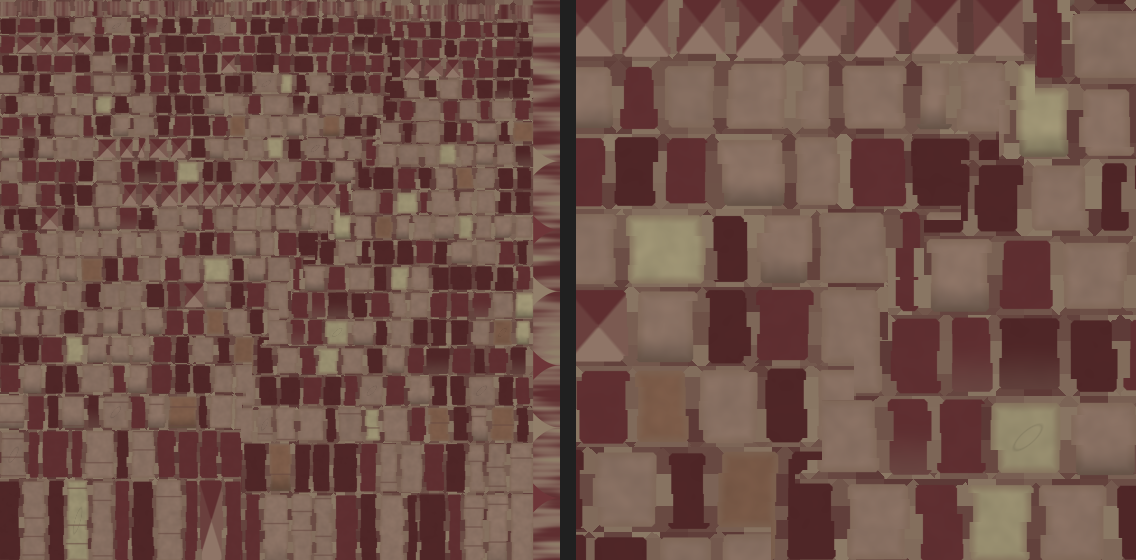
Left, the full canvas; right, a detail of the centre.
Write a Shadertoy shader that draws this pattern.

```glsl
// A packed sheet of worn plates: 20 rows that grow taller downward, with uneven
// plate widths, ragged gaps and a stepped seam; streaks and spikes line the right.
// Rows are summed from a height formula; hashes pick each plate's colour and wear.

#define ROWS 20.0
#define BODY_WIDTH 0.952
#define TOP_COLUMNS 30.0
#define BOTTOM_COLUMNS 24.0
#define WIDTH_JITTER 0.34
#define GAP 0.0013
#define RAGGED 0.0048
#define DARK_SHARE 0.47
#define MAROON vec3(0.310, 0.148, 0.152)
#define RED vec3(0.372, 0.182, 0.190)
#define TAN vec3(0.540, 0.443, 0.388)
#define PALE vec3(0.615, 0.575, 0.450)

float hash(vec2 p) {
    vec3 q = fract(p.xyx * 0.1031 + 0.17);
    q += dot(q, q.yzx + 33.33);
    return fract((q.x + q.y) * q.z);
}

vec2 gradient(vec2 cell) {
    float a = 6.2832 * hash(cell);
    return vec2(cos(a), sin(a));
}

float gradientNoise(vec2 p) {
    vec2 i = floor(p), f = p - i, u = f * f * (3.0 - 2.0 * f);
    vec2 e = vec2(1, 0);
    float low = mix(dot(gradient(i), f), dot(gradient(i + e), f - e), u.x);
    float high = mix(dot(gradient(i + e.yx), f - e.yx), dot(gradient(i + 1.0), f - 1.0), u.x);
    return mix(low, high, u.y);
}

float rowHeight(float row) {
    float t = row / (ROWS - 1.0);
    return 0.030 + 0.023 * pow(t, 0.8) + 0.095 * pow(t, 18.0);
}

bool isDark(float row, float col) {
    float share = row > 0.5 && row < 3.5 ? 0.93 : row > 3.5 && row < 4.5 ? 0.64 : DARK_SHARE;
    return hash(vec2(col + 7.0, row * 3.0 + 11.0)) < share;
}

// Left border of a plate in column units; tan plates push dark ones narrower
float border(float row, float col) {
    float push = float(isDark(row, col)) - float(isDark(row, col - 1.0));
    return col + WIDTH_JITTER * (hash(vec2(col + 41.0, row + 5.0)) - 0.5) + 0.10 * push;
}

bool isFaceted(float row, float x, float pick) {
    return (row == 9.0 && x > 0.21 && x < 0.61) || (row == 7.0 && x > 0.19 && x < 0.34)
        || (row == 2.0 && x > 0.05 && x < 0.16) || (row == 3.0 && x > 0.73 && x < 0.82)
        || pick < 0.012;
}

vec3 plateColor(float row, float col, vec2 q, vec2 p, float edge, float px) {
    vec2 id = vec2(col, row);
    float tone = hash(id + 23.0), wear = hash(id * 2.0 + 61.0);
    float mottle = gradientNoise(p * 65.0) + 0.5 * gradientNoise(p * 150.0);
    if (isDark(row, col)) {
        vec3 c = tone < 0.57 ? MAROON : RED;
        c = mix(c, TAN * 0.85, 0.45 * step(0.94, wear) * smoothstep(0.3, 1.0, q.y));
        return c * (1.0 + 0.025 * mottle);
    }
    vec3 c = tone < 0.07 ? PALE : tone < 0.12 ? vec3(0.49, 0.36, 0.285) : TAN;
    c *= 0.98 + 0.06 * (wear - 0.5) + 0.06 * mottle;
    float rim = 1.0 - smoothstep(0.0, 0.006, edge);
    c = mix(c, mix(RED, PALE, 0.60) * 0.94, 0.55 * rim);
    c *= 1.0 - 0.22 * step(0.75, wear) * smoothstep(0.55, 1.0, q.y);
    // Slanted dent
    vec2 d = mat2(0.77, 0.64, -0.64, 0.77) * (q - 0.5);
    float dent = smoothstep(0.05, -0.03, abs(length(d * vec2(1.0, 2.8)) - 0.22));
    c *= 1.0 - 0.13 * dent * step(wear, 0.08);
    // Creases across the tall plates
    float s = q.y * rowHeight(row) / 0.033 + wear;
    float crease = abs(fract(s) - 0.5) * 0.033;
    float keep = step(16.5, row) * step(0.3, hash(vec2(floor(s), col + row)));
    return mix(c, vec3(0.40, 0.28, 0.25), 0.6 * keep * smoothstep(0.0012 + px, 0.0012 - px, crease));
}

// Streaked right margin with curved spikes
vec3 marginColor(float x, float v, float px) {
    float s = clamp((x - BODY_WIDTH) / (1.0 - BODY_WIDTH), 0.0, 1.0);
    float n = gradientNoise(vec2(s * 0.5, v * 38.0)) + 0.5 * gradientNoise(vec2(3.0, v * 120.0));
    vec3 c = mix(RED, TAN, smoothstep(-0.45, 0.35, n + 0.12 * sin(v * 23.0)));
    c = mix(c, PALE * 0.92, 0.6 * smoothstep(0.25, 0.55, n));
    for (float i = 0.0; i < 6.0; i++) {
        float center = 0.285 + 0.122 * i + 0.02 * (hash(vec2(i, 9.0)) - 0.5);
        float reach = 0.026 * (1.0 - s) * (1.0 - s);
        vec3 spike = mod(i, 2.0) < 0.5 ? mix(TAN, PALE, 0.4) : RED * 1.15;
        c = mix(c, spike, smoothstep(px, -px, abs(v - center) - reach));
    }
    return c;
}

void mainImage(out vec4 fragColor, in vec2 fragCoord) {
    vec2 uv = fragCoord / iResolution.xy;
    float px = 0.75 / iResolution.y, x = uv.x, v = 1.0 - uv.y;

    // The right part sits lower, beyond a stepped seam
    float seam = mix(0.70, 0.43, smoothstep(0.1, 0.75, floor(v * 28.0) / 28.0));
    float y = v - step(seam, x) * (0.006 + 0.021 * v);

    float row = 0.0, top = 0.0;
    for (; row < ROWS - 1.0 && y > top + rowHeight(row); row++) top += rowHeight(row);
    float height = rowHeight(row);

    float count = floor(mix(TOP_COLUMNS, BOTTOM_COLUMNS, row / (ROWS - 1.0)) + 0.5);
    float s = x / BODY_WIDTH * count, col = floor(s);
    if (s < border(row, col)) col--;
    else if (s >= border(row, col + 1.0)) col++;
    float left = border(row, col) * BODY_WIDTH / count;
    float right = border(row, col + 1.0) * BODY_WIDTH / count;
    vec2 id = vec2(col, row);
    vec2 q = vec2((x - left) / (right - left), (y - top) / height);

    // Ragged plate outline
    float notch = floor(y * 58.0 + hash(id) * 3.0);
    vec4 inset = GAP + RAGGED * vec4(
        hash(vec2(notch, col + 3.0)), hash(vec2(notch + 70.0, col)),
        0.6 * hash(id + 31.0), 0.6 * hash(id + 47.0));
    vec2 side = min(vec2(x - left, y - top) - inset.xz, vec2(right - x, top + height - y) - inset.yw);
    float edge = min(min(side.x, side.y), (side.x + side.y - 0.002) * 0.707);

    // Slivers in the gaps
    float near = col + step(0.5, q.x);
    float sliver = side.x < side.y ? hash(vec2(floor(y * 52.0), near + row * 7.0))
                                   : hash(vec2(floor(x * 60.0), row + 90.0));
    vec3 color = mix(vec3(0.36, 0.22, 0.21), vec3(0.55, 0.48, 0.40), sliver);

    vec3 plate = plateColor(row, col, q, uv, edge, px);
    if (isFaceted(row, (left + right) * 0.5, hash(id + 77.0))) {
        vec2 a = q - 0.5;
        float upright = smoothstep(-0.04, 0.04, abs(a.y) - abs(a.x));
        vec3 caps = mix(RED, TAN * 1.04, smoothstep(-0.04, 0.04, a.y));
        plate = mix(mix(RED, TAN, 0.45 + 0.2 * sign(a.x)), caps, upright);
    }
    if (row < 0.5) {
        float streak = gradientNoise(vec2(x * 75.0, 2.0)) + 0.5 * gradientNoise(vec2(x * 190.0, 8.0));
        plate = mix(plate, mix(RED, TAN, smoothstep(-0.3, 0.4, streak)), 0.65);
    }
    color = mix(color, plate, smoothstep(-px, px, edge) * step(col, count - 0.5));

    color = mix(color, marginColor(x, v, px), smoothstep(-px, px, x - BODY_WIDTH));
    fragColor = vec4(color, 1.0);
}
```
